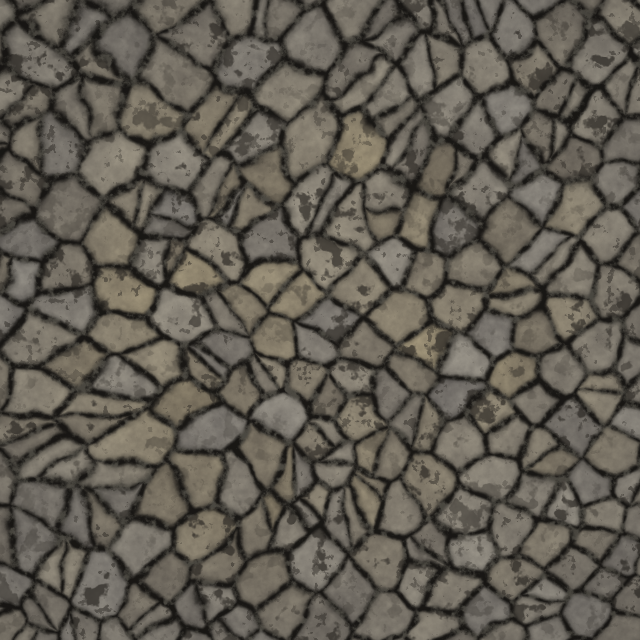
This texture is drawn by a WebGL 1 fragment shader. Its source:

```glsl
precision highp float;
// Irregular cobblestone paving: worn grey-beige setts with dark, gritty joints.

uniform vec2 u_resolution;

#define STONES 14.0        // stones across the canvas
#define GRID_ANGLE 0.62    // main direction of the courses
#define JITTER 0.66        // irregularity of stone positions
#define JOINT_WIDTH 0.062  // half joint, in stone units
#define ROUGHNESS 0.085    // raggedness of stone edges
#define SPLIT_SHARE 0.24   // share of stones broken in two
#define STAIN_AMOUNT 0.72  // strength of the dark stains
#define STONE_DARK vec3(0.395, 0.375, 0.345)
#define STONE_LIGHT vec3(0.600, 0.577, 0.520)
#define JOINT_DARK vec3(0.095, 0.088, 0.078)
#define JOINT_LIGHT vec3(0.290, 0.280, 0.252)

float hash(vec2 p) {
  vec3 q = fract(p.xyx * 0.1031);
  q += dot(q, q.yzx + 33.33);
  return fract((q.x + q.y) * q.z);
}

vec2 hash2(vec2 p) {
  return vec2(hash(p + 17.3), hash(p + 71.9));
}

float noise(vec2 p) {
  vec2 i = floor(p), f = fract(p);
  f = f * f * (3.0 - 2.0 * f);
  return mix(mix(hash(i), hash(i + vec2(1, 0)), f.x),
             mix(hash(i + vec2(0, 1)), hash(i + vec2(1, 1)), f.x), f.y);
}

float fbm(vec2 p) {
  float sum = 0.0, amplitude = 0.5;
  for (int i = 0; i < 4; i++) {
    sum += amplitude * noise(p);
    p = mat2(1.6, 1.2, -1.2, 1.6) * p + 9.7;
    amplitude *= 0.5;
  }
  return sum / 0.9375;
}

float smoothMin(float a, float b, float k) {
  float h = max(k - abs(a - b), 0.0) / k;
  return min(a, b) - h * h * k * 0.25;
}

vec2 stoneCentre(vec2 cell) {
  return cell + 0.5 + JITTER * (hash2(cell) - 0.5);
}

// Returns the distance to the stone edge (x) and the stone id (yz).
vec3 paving(vec2 p) {
  vec2 base = floor(p), nearest = base, toCentre = vec2(0.0);
  float best = 9.0;
  for (int y = -1; y <= 1; y++) {
    for (int x = -1; x <= 1; x++) {
      vec2 cell = base + vec2(x, y);
      vec2 r = stoneCentre(cell) - p;
      if (dot(r, r) < best) {
        best = dot(r, r);
        nearest = cell;
        toCentre = r;
      }
    }
  }
  float edge = 1.0;
  for (int y = -2; y <= 2; y++) {
    for (int x = -2; x <= 2; x++) {
      vec2 r = stoneCentre(nearest + vec2(x, y)) - p;
      vec2 apart = r - toCentre;
      if (dot(apart, apart) > 0.0001)
        edge = smoothMin(edge, dot(0.5 * (r + toCentre), normalize(apart)), 0.045);
    }
  }
  // Some stones are broken along a line near their centre.
  vec2 id = nearest;
  if (hash(nearest + 5.5) < SPLIT_SHARE) {
    float angle = 6.2832 * hash(nearest + 31.7);
    float side = dot(toCentre, vec2(cos(angle), sin(angle))) + 0.06;
    edge = min(edge, abs(side) + 0.018);
    id += 0.37 * step(0.0, side);
  }
  return vec3(edge, id);
}

void main() {
  vec2 uv = gl_FragCoord.xy / u_resolution.y;
  vec2 q = uv - 0.5;

  // Courses bend slowly and stones shrink towards the lower right.
  vec2 p = q * (1.0 + 0.13 * (q.x - q.y));
  p += 0.07 * (vec2(noise(uv * 3.2), noise(uv * 3.2 + 40.0)) - 0.5);
  float c = cos(GRID_ANGLE), s = sin(GRID_ANGLE);
  p = mat2(c, s, -s, c) * p * STONES + 50.0;
  p += 0.16 * (vec2(noise(uv * 34.0), noise(uv * 34.0 + 60.0)) - 0.5);

  vec3 stone = paving(p);
  float edge = stone.x + ROUGHNESS * (fbm(uv * 70.0) - 0.5);
  float tint = hash(stone.yz + 3.1), warmth = hash(stone.yz + 8.4);
  float grain = fbm(uv * 125.0 + 20.0), mottle = fbm(uv * 32.0 + 80.0);

  // Stone face: own tone, mottling, warm tint and worn rim.
  float tone = 0.50 + 0.42 * (tint - 0.5) + 0.65 * (mottle - 0.5) + 0.40 * (grain - 0.5);
  vec3 face = mix(STONE_DARK, STONE_LIGHT, clamp(tone, 0.0, 1.0));
  float centre = 1.0 - smoothstep(0.15, 0.65, length(q));
  face *= mix(vec3(0.99, 1.0, 1.04), vec3(1.04, 1.0, 0.90), warmth * (0.35 + 0.65 * centre));
  face *= mix(0.80, 1.0, smoothstep(0.05, 0.20, edge));

  // Dark stains gather on some stones, with fine chips around them.
  float spots = smoothstep(0.60, 0.72, fbm(uv * 42.0 + 130.0));
  float chips = smoothstep(0.66, 0.76, fbm(uv * 85.0 + 210.0));
  float stained = smoothstep(0.25, 0.75, hash(stone.yz + 12.6));
  face = mix(face, JOINT_DARK * 1.9, STAIN_AMOUNT * max(spots, 0.7 * chips) * (0.3 + 0.7 * stained));

  // Joints: soil with scattered lighter grit.
  float grit = smoothstep(0.38, 0.78, fbm(uv * 100.0 + 300.0));
  vec3 joint = mix(JOINT_DARK, JOINT_LIGHT, grit);

  float gap = JOINT_WIDTH * (0.7 + 0.6 * noise(uv * 22.0 + 90.0));
  float soft = 0.032 + STONES / u_resolution.y;
  vec3 color = mix(joint, face, smoothstep(gap - soft, gap + soft, edge));
  color *= 1.03 - 0.22 * dot(q, q);
  gl_FragColor = vec4(color, 1.0);
}
```
